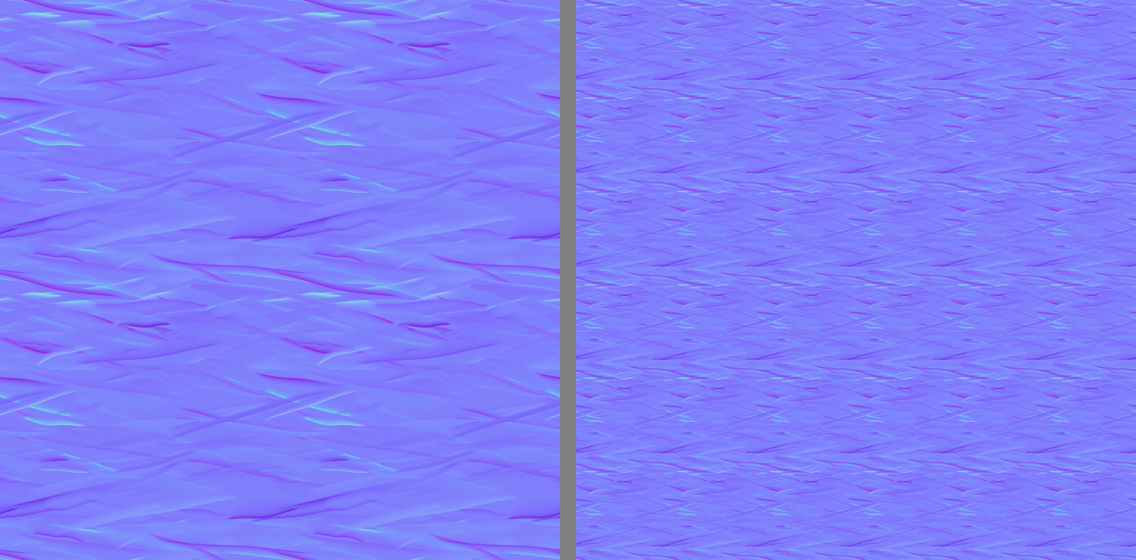
Left, the tile; right, the same tile 3 across and 3 down.
A three.js fragment shader for this texture map:

```glsl
#define REPEATS 2.0
#define STRANDS 170
#define LENGTH vec2(0.10, 0.38)
#define SLOPE vec2(-0.40, 0.32)
#define BODY vec2(0.018, 0.085)
#define RIM vec2(0.004, 0.013)
#define SOFTNESS 0.006
#define RIM_TILT 0.82
#define BODY_TILT 0.13
#define BEND 0.035
#define FLAT_BLUE 0.99

varying vec2 vUv;

vec4 hash4(float seed) {
  vec4 phase = seed * vec4(12.99, 78.23, 39.35, 57.81) + vec4(1.3, 4.1, 2.7, 5.9);
  return fract(sin(phase) * 43758.55);
}

// Lays one tapered blade over the tilt of those beneath it
vec2 layStrand(vec2 tilt, vec2 p, float id) {
  vec4 place = hash4(id + 0.37);
  vec4 shape = hash4(id + 211.61);
  vec4 look = hash4(id + 487.13);

  // Shortest offset on the wrapped tile
  vec2 offset = fract(p - place.xy + 0.5) - 0.5;
  float halfLength = mix(LENGTH.x, LENGTH.y, place.z * place.z);
  float along = offset.x / halfLength;
  float taper = max(1.0 - along * along, 0.0);
  if (taper <= 0.0) return tilt;

  // Gently bent centre line
  float slope = mix(SLOPE.x, SLOPE.y, place.w);
  float bend = BEND * (shape.x - 0.5);
  float ripple = 0.003 * sin(along * 5.0 + shape.y * 6.28);
  float centre = slope * offset.x + bend * along * along + ripple;
  float localSlope = slope + 2.0 * bend * along / halfLength;

  // Crisp rim on one side, soft fade on the other
  float side = shape.y < 0.5 ? -1.0 : 1.0;
  float depth = (offset.y - centre) * side;
  float body = mix(BODY.x, BODY.y, shape.z * shape.z) * (0.25 + 0.75 * taper);
  float rim = mix(RIM.x, RIM.y, shape.w) * (0.4 + 0.6 * taper);
  float cover = smoothstep(-SOFTNESS, 0.0, depth);
  cover *= 1.0 - smoothstep(0.35 * body, body, depth);
  cover *= smoothstep(0.0, 0.45, taper) * mix(0.55, 1.0, look.x);

  float rimTilt = 0.06 + RIM_TILT * look.y * look.y * look.y;
  rimTilt *= look.z < 0.52 ? -1.0 : 1.0;
  float bodyTilt = BODY_TILT * (2.0 * look.w - 1.0);
  float lean = rimTilt * exp(-max(depth, 0.0) / rim) + bodyTilt;
  return mix(tilt, lean * vec2(localSlope, 1.0), cover);
}

void main() {
  vec2 p = fract(vUv * REPEATS);
  vec2 tilt = vec2(0.0);
  for (int i = 0; i < STRANDS; i++) {
    tilt = layStrand(tilt, p, float(i));
  }

  // Pack the tilt as a surface normal
  float up = sqrt(max(1.0 - dot(tilt, tilt), 0.0));
  vec3 color = vec3(0.5 + 0.5 * tilt, FLAT_BLUE * (0.5 + 0.5 * up));
  gl_FragColor = vec4(color, 1.0);
}
```
